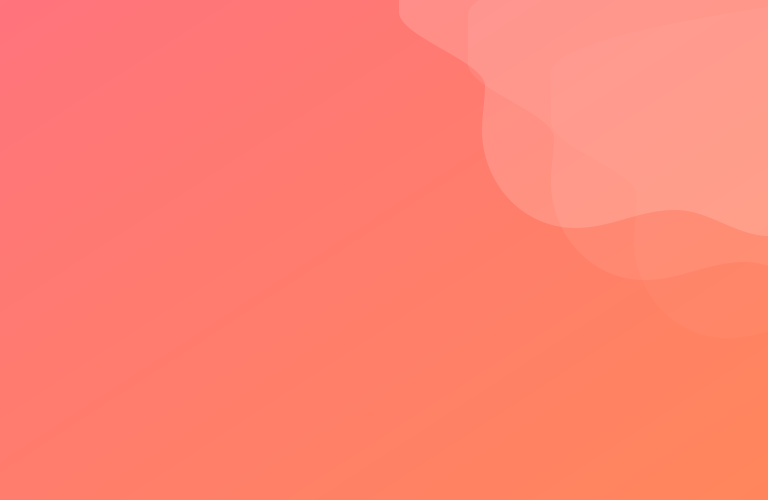
This background is drawn by a WebGL 2 fragment shader. Its source:

```glsl
#version 300 es
precision highp float;
// Warm diagonal gradient with three translucent wavy blobs in the upper right.
// One blob outline is built from a shoulder, a quarter ellipse and a wave;
// a loop repeats it, shifted down and right and fainter each time.
uniform vec2 u_resolution;
out vec4 fragColor;

const float PI = 3.14159265;

// Left side above the belly: x of the outline at height y
float shoulder(float y) {
    float crown = max(y - 0.334, 0.0);
    return -0.186 + 0.006 * smoothstep(0.0, 0.088, y)
         - 0.172 * smoothstep(0.088, 0.236, y) + 25.0 * crown * crown;
}

// Lower side: y of the outline at x, one rise and one deeper fall
float hem(float x) {
    return x < 0.2 ? -0.178 - 0.018 * cos(PI * x / 0.2)
                   : -0.186 + 0.026 * cos(PI * (x - 0.2) / 0.19);
}

// Approximate signed distance, positive inside the blob
float blob(vec2 p) {
    if (p.y > 0.0) {
        float slope = (shoulder(p.y + 0.002) - shoulder(p.y - 0.002)) / 0.004;
        return (p.x - shoulder(p.y)) / sqrt(1.0 + slope * slope);
    }
    if (p.x < 0.0) return 0.19 * (1.0 - length(p / vec2(0.186, 0.196)));
    return p.y - hem(p.x);
}

void main() {
    vec2 uv = gl_FragCoord.xy / u_resolution;
    vec2 p = gl_FragCoord.xy / u_resolution.y;

    // Background: pink at the top left to orange at the bottom right
    float diagonal = 0.5 * (uv.x + 1.0 - uv.y);
    vec3 color = mix(vec3(1.0, 0.4535, 0.489), vec3(1.0, 0.527, 0.36), diagonal);

    // White veils, each lower and fainter than the last
    for (int i = 0; i < 3; i++) {
        float k = float(i);
        vec2 center = vec2(1.15, 0.74) + k * vec2(0.124 + 0.014 * k, -0.098 - 0.006 * k);
        float cover = clamp(blob(p - center) * u_resolution.y + 0.5, 0.0, 1.0);
        color = mix(color, vec3(1.0), cover * 0.15 * pow(0.45, k));
    }
    fragColor = vec4(color, 1.0);
}
```
